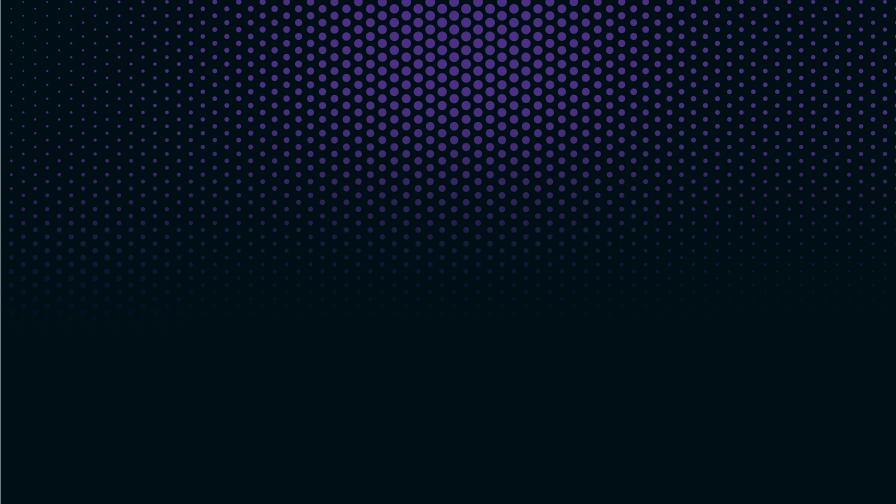
Write a Shadertoy shader that draws this background.

```glsl
#define DOT_PITCH 0.02742
#define LATTICE_ORIGIN vec2(0.0122, 0.9962)
#define FADE_LOW 0.294
#define FADE_HIGH 0.838
#define MIN_RADIUS 0.0011
#define EDGE_WIDTH 0.0020
#define BACKDROP vec3(0.0, 0.056, 0.086)
#define PURPLE vec3(0.295, 0.19, 0.515)
#define INDIGO vec3(0.17, 0.19, 0.53)
#define EDGE_COLOR vec3(0.42, 0.47, 0.50)

// Soft round bump, 1 at its centre
float bump(vec2 p, vec2 centre, float spread) {
    vec2 d = p - centre;
    return exp(-dot(d, d) / spread);
}

// Dot radius, swelling around three soft centres
float dotRadius(vec2 p) {
    float radius = MIN_RADIUS;
    radius += 0.0088 * bump(p, vec2(0.025, 0.955), 0.27);
    radius += 0.0048 * bump(p, vec2(-0.75, 0.387), 0.07);
    radius += 0.0030 * bump(p, vec2(0.94, 0.79), 0.12);
    return radius;
}

// Centre of the nearest dot in a lattice of staggered columns
vec2 nearestDot(vec2 p) {
    vec2 pitch = DOT_PITCH * vec2(0.8660, 1.0);
    vec2 q = (p - LATTICE_ORIGIN) / pitch;
    float column = round(q.x);
    float stagger = 0.5 * mod(column, 2.0);
    float row = round(q.y - stagger) + stagger;
    return LATTICE_ORIGIN + pitch * vec2(column, row);
}

void mainImage(out vec4 fragColor, in vec2 fragCoord) {
    // Height is 1, x is zero at the middle
    float pixel = 1.0 / iResolution.y;
    vec2 p = vec2(fragCoord.x - 0.5 * iResolution.x, fragCoord.y) * pixel;

    // Halftone dots
    vec2 centre = nearestDot(p);
    float dist = length(p - centre) - dotRadius(centre);
    float coverage = clamp(0.5 - dist / pixel, 0.0, 1.0);

    // Purple above, fading through indigo into the backdrop
    vec3 ink = mix(INDIGO, PURPLE, smoothstep(0.38, 0.60, p.y));
    float strength = smoothstep(FADE_LOW, FADE_HIGH, p.y);
    vec3 color = mix(BACKDROP, ink, coverage * strength);

    // Thin pale line along the left side
    float edge = clamp((EDGE_WIDTH - fragCoord.x * pixel) / pixel + 0.5, 0.0, 1.0);
    color = mix(color, EDGE_COLOR, edge);

    fragColor = vec4(color, 1.0);
}
```
